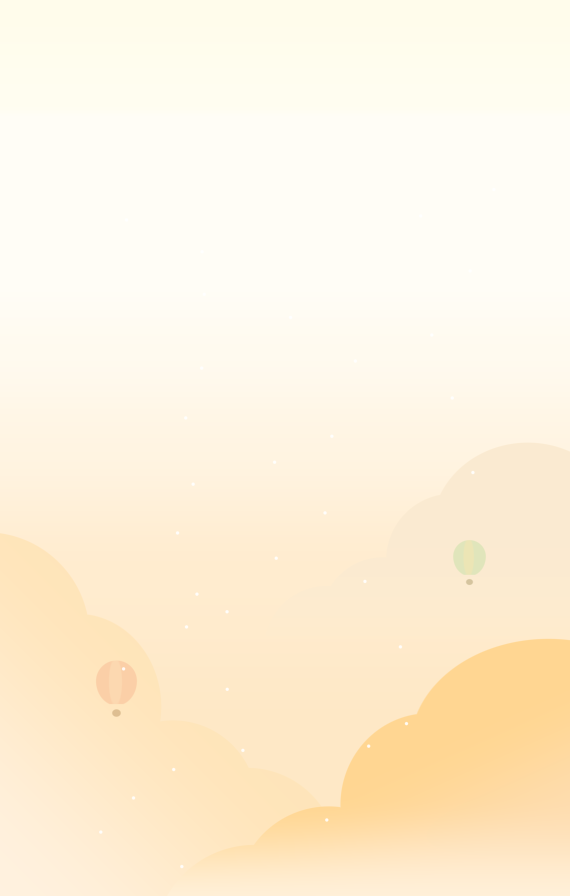
Reproduce this background procedurally as a Shadertoy shader.

```glsl
// Pale golden sky with soft layered clouds, two hot-air balloons and drifting sparkles.

// Hash without sine: one number to a pair in 0..1
vec2 hash2(float n) {
    vec3 p = fract(vec3(n) * vec3(0.1031, 0.1030, 0.0973));
    p += dot(p, p.yzx + 33.33);
    return fract((p.xx + p.yz) * p.zy);
}

// Coverage of a shape from its signed distance
float fill(float d, float soft) {
    return 1.0 - smoothstep(-soft, soft, d);
}

float ellipse(vec2 p, vec2 center, vec2 radius) {
    return (length((p - center) / radius) - 1.0) * min(radius.x, radius.y);
}

float circle(vec2 p, vec2 center, float radius) {
    return length(p - center) - radius;
}

// Region on the negative side of a line through a point
float halfPlane(vec2 p, vec2 point, vec2 normal) {
    return dot(p - point, normalize(normal));
}

vec3 skyColor(float y) {
    vec3 c = vec3(0.996, 0.910, 0.776);
    c = mix(c, vec3(1.0, 0.925, 0.812), smoothstep(0.18, 0.36, y));
    c = mix(c, vec3(1.0, 0.957, 0.886), smoothstep(0.36, 0.51, y));
    c = mix(c, vec3(1.0, 0.980, 0.937), smoothstep(0.49, 0.61, y));
    c = mix(c, vec3(1.0, 0.992, 0.965), smoothstep(0.60, 0.69, y));
    c = mix(c, vec3(1.0, 0.994, 0.942), smoothstep(0.868, 0.882, y));
    return mix(c, vec3(1.0, 0.988, 0.920), smoothstep(0.88, 1.0, y));
}

float distantCloud(vec2 p) {
    float d = ellipse(p, vec2(0.589, 0.408), vec2(0.107, 0.098));
    d = min(d, circle(p, vec2(0.505, 0.375), 0.074));
    d = min(d, circle(p, vec2(0.427, 0.310), 0.068));
    d = min(d, circle(p, vec2(0.365, 0.276), 0.070));
    d = min(d, halfPlane(p, vec2(0.33, 0.29), vec2(-0.11, 0.306)));
    return max(d, 0.29 - p.y);
}

float leftCloud(vec2 p) {
    float d = circle(p, vec2(-0.016, 0.290), 0.116);
    d = min(d, ellipse(p, vec2(0.086, 0.211), vec2(0.094, 0.104)));
    d = min(d, circle(p, vec2(0.193, 0.102), 0.094));
    d = min(d, circle(p, vec2(0.276, 0.042), 0.101));
    return min(d, halfPlane(p, vec2(0.0, 0.29), vec2(0.29, 0.36)));
}

float rightCloud(vec2 p) {
    float d = ellipse(p, vec2(0.612, 0.167), vec2(0.154, 0.120));
    d = min(d, ellipse(p, vec2(0.479, 0.102), vec2(0.099, 0.102)));
    d = min(d, circle(p, vec2(0.367, -0.003), 0.103));
    d = min(d, circle(p, vec2(0.284, -0.055), 0.112));
    return min(d, halfPlane(p, vec2(0.636, 0.15), vec2(-0.17, 0.416)));
}

// Striped envelope with a small basket hanging below
vec3 drawBalloon(vec3 base, vec2 p, vec2 center, float size, vec3 cloth, vec3 stripe, vec3 basket, float soft) {
    vec2 q = (p - center) / size;
    float edge = soft / size;
    float stretch = q.y < 0.0 ? 1.2 : 1.0;
    float body = max(length(q / vec2(1.0, stretch)) - 1.0, -1.13 - q.y);
    float panel = ellipse(q, vec2(-0.05, -0.05), vec2(0.32, 1.15));
    vec3 fabric = mix(cloth, stripe, fill(panel, edge));
    base = mix(base, fabric, fill(body, edge));
    float basketShape = ellipse(q, vec2(0.0, -1.57), vec2(0.21, 0.18));
    return mix(base, basket, fill(basketShape, edge));
}

void mainImage(out vec4 fragColor, in vec2 fragCoord) {
    vec2 p = fragCoord / iResolution.y;
    float width = iResolution.x / iResolution.y;
    float soft = 0.75 / iResolution.y;
    vec3 color = skyColor(p.y);

    // Distant cloud dissolving into the haze
    float haze = smoothstep(0.26, 0.40, p.y);
    color = mix(color, vec3(0.982, 0.918, 0.818), haze * fill(distantCloud(p), soft));

    // Left cloud, brightest in the lower corner
    vec3 cream = vec3(1.0, 0.945, 0.873);
    vec3 honey = vec3(0.998, 0.896, 0.728);
    vec3 leftColor = mix(cream, honey, smoothstep(0.0, 0.44, p.x + p.y));
    color = mix(color, leftColor, fill(leftCloud(p), soft));

    // Right cloud, amber crest over a pale base
    float ridge = p.y - 0.45 * (p.x - 0.6);
    vec3 crest = mix(vec3(0.996, 0.865, 0.690), vec3(1.0, 0.840, 0.574), smoothstep(0.06, 0.22, ridge));
    vec3 rightColor = mix(vec3(1.0, 0.945, 0.860), crest, smoothstep(-0.02, 0.11, p.y));
    color = mix(color, rightColor, fill(rightCloud(p), soft));

    color = drawBalloon(color, p, vec2(0.130, 0.240), 0.0228,
        vec3(0.984, 0.812, 0.655), vec3(0.990, 0.846, 0.690), vec3(0.870, 0.745, 0.570), soft);
    color = drawBalloon(color, p, vec2(0.524, 0.379), 0.0182,
        vec3(0.880, 0.898, 0.732), vec3(0.925, 0.898, 0.710), vec3(0.835, 0.770, 0.620), soft);

    // Sparkles, one in each horizontal layer
    for (int i = 0; i < 34; i++) {
        vec2 r = hash2(float(i) + 7.0);
        vec2 spot = vec2(width * mix(0.17, 0.87, r.x), 0.03 + 0.77 * (float(i) + r.y) / 34.0);
        color = mix(color, vec3(1.0), 0.9 * fill(circle(p, spot, 0.0018), soft));
    }
    fragColor = vec4(color, 1.0);
}
```
